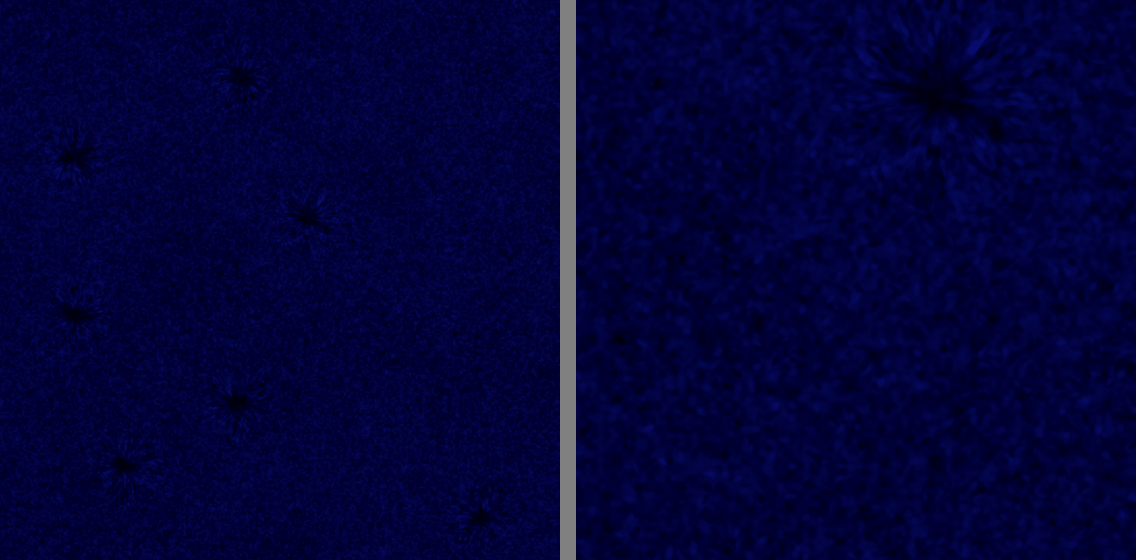
Left, the full canvas; right, a detail of the centre.
A WebGL 2 fragment shader for this texture:

```glsl
#version 300 es
precision highp float;
// Deep blue mineral surface: fine grains and flakes fanning around dark pits.
uniform vec2 u_resolution;
out vec4 fragColor;

const float PIT_CELLS = 3.0;
const float TAU = 6.2831853;

vec3 hash3(vec2 p, float seed) {
    vec3 q = fract(vec3(p.xyx + seed * 7.31) * vec3(0.1031, 0.1030, 0.0973));
    q += dot(q, q.yxz + 33.33);
    return fract((q.xxy + q.yzz) * q.zyx);
}

float valueNoise(vec2 p, float seed) {
    vec2 cell = floor(p);
    vec2 f = fract(p);
    f = f * f * (3.0 - 2.0 * f);
    float low = mix(hash3(cell, seed).x, hash3(cell + vec2(1, 0), seed).x, f.x);
    float high = mix(hash3(cell + vec2(0, 1), seed).x, hash3(cell + 1.0, seed).x, f.x);
    return mix(low, high, f.y);
}

// Offset from the nearest scattered pit to the point.
vec2 pitOffset(vec2 uv) {
    vec2 p = uv * PIT_CELLS;
    vec2 cell = floor(p);
    vec2 nearest = vec2(9.0);
    for (int y = -1; y <= 1; y++) {
        for (int x = -1; x <= 1; x++) {
            vec2 id = cell + vec2(x, y);
            vec3 rnd = hash3(id, 3.0);
            vec2 offset = p - id - 0.15 - 0.7 * rnd.xy;
            if (rnd.z < 0.85 && dot(offset, offset) < dot(nearest, nearest)) {
                nearest = offset;
            }
        }
    }
    return nearest / PIT_CELLS;
}

// Signed sum of soft elliptical grains, turned outward near the pits.
float grains(vec2 uv, float cells, float seed) {
    vec2 p = uv * cells;
    vec2 cell = floor(p);
    float sum = 0.0;
    for (int y = -1; y <= 1; y++) {
        for (int x = -1; x <= 1; x++) {
            vec2 id = cell + vec2(x, y);
            vec3 place = hash3(id, seed);
            vec3 look = hash3(id, seed + 5.0);
            vec2 center = id + 0.15 + 0.7 * place.xy;
            vec2 outward = pitOffset(center / cells);
            float reach = length(outward);
            float halo = 1.0 - smoothstep(0.03, 0.085, reach);
            vec2 axis = vec2(cos(look.x * TAU), sin(look.x * TAU));
            outward /= max(reach, 0.0001);
            axis *= dot(axis, outward) < 0.0 ? -1.0 : 1.0;
            axis = normalize(mix(axis, outward, halo));
            vec2 d = p - center;
            vec2 local = vec2(dot(d, axis), dot(d, vec2(-axis.y, axis.x)));
            vec2 radii = vec2(0.4 + 0.35 * look.y + 0.3 * halo, 0.25 + 0.2 * look.z);
            float mask = 1.0 - smoothstep(0.45, 1.1, length(local / radii));
            sum += mask * (2.0 * place.z - 1.0) * (1.0 + 0.5 * halo);
        }
    }
    return sum;
}

// Ragged dark core of a pit.
float pitShade(vec2 uv) {
    vec2 offset = pitOffset(uv) * vec2(0.8, 1.15);
    float reach = length(offset);
    vec2 direction = offset / max(reach, 0.0001);
    float ragged = valueNoise(direction * 3.5 + floor((uv - offset) * 4.0), 11.0);
    float radius = 0.016 + 0.022 * ragged;
    float breakup = 0.7 + 0.5 * valueNoise(uv * 110.0, 13.0);
    return min(1.0, breakup * (1.0 - smoothstep(0.2, 1.0, reach / radius)));
}

void main() {
    vec2 uv = gl_FragCoord.xy / u_resolution;

    // Broad drifts, flakes, grains and dust
    float drift = valueNoise(uv * 6.0, 17.0) + 0.7 * valueNoise(uv * 19.0, 19.0) - 0.85;
    float dust = valueNoise(uv * 270.0, 23.0) - 0.5;
    float blue = 0.222 + 0.03 * drift + 0.1 * dust;
    blue += 0.058 * grains(uv, 72.0, 29.0);
    blue += 0.075 * grains(uv, 150.0, 31.0);

    // Pits darken the surface
    blue *= 1.0 - 0.7 * pitShade(uv);
    blue = clamp(blue, 0.03, 0.42);

    float glow = max(blue - 0.2, 0.0);
    fragColor = vec4(0.12 * glow, 0.2 * glow, blue, 1.0);
}
```
